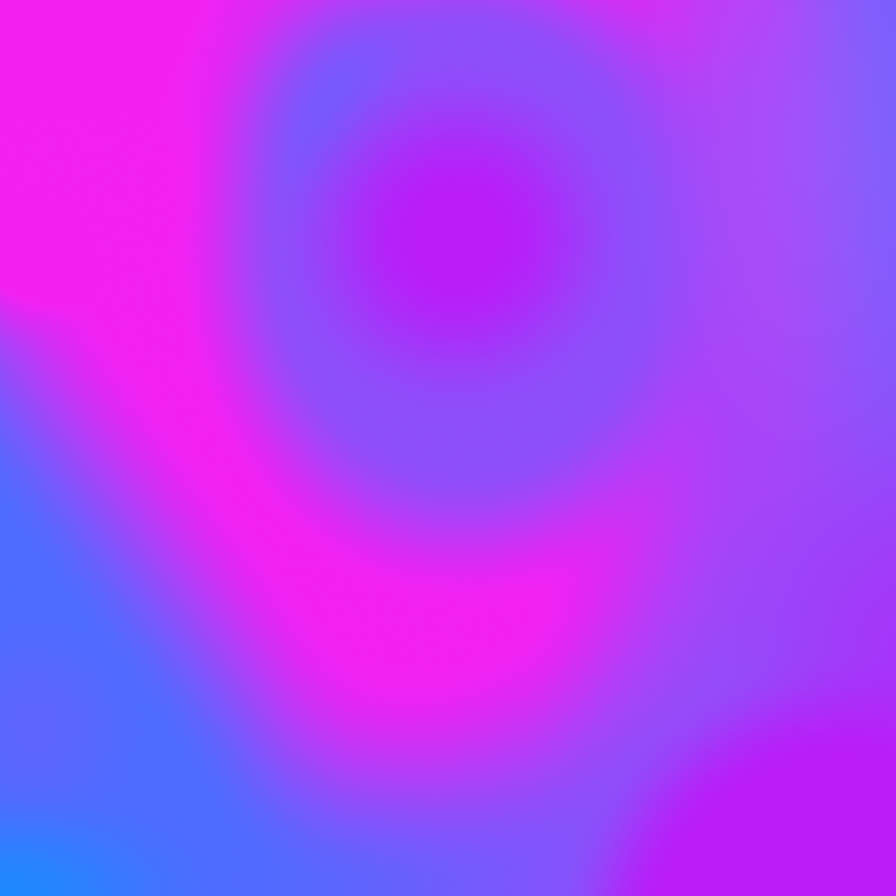
Write a Shadertoy shader that draws this background.

```glsl
// Soft gradient of pink, violet and blue: a pink bowl around a violet spot, with fine grain.

vec2 hashGradient(vec2 cell) {
    vec2 h = vec2(dot(cell, vec2(127.1, 311.7)), dot(cell, vec2(269.5, 183.3)));
    return fract(sin(h) * 43758.5) * 2.0 - 1.0;
}

float gradientNoise(vec2 p) {
    vec2 i = floor(p), f = fract(p);
    vec2 u = f * f * (3.0 - 2.0 * f);
    vec2 e = vec2(0.0, 1.0);
    float low = mix(dot(hashGradient(i), f), dot(hashGradient(i + e.yx), f - e.yx), u.x);
    float high = mix(dot(hashGradient(i + e), f - e), dot(hashGradient(i + e.yy), f - e.yy), u.x);
    return mix(low, high, u.y);
}

// Elliptical falloff: 1 at the centre, 0 at the radius
float glow(vec2 p, vec2 centre, vec2 radius) {
    return 1.0 - smoothstep(0.0, 1.0, length((p - centre) / radius));
}

float smoothMax(float a, float b, float k) {
    float h = max(k - abs(a - b), 0.0) / k;
    return max(a, b) + h * h * k * 0.25;
}

// How pink the field is: 0 is blue, 1 is pink
float pinkness(vec2 p) {
    // Pink fades towards the right arm
    float pink = 1.0 - 0.45 * smoothstep(0.58, 0.84, p.x);
    pink += 0.1 * smoothstep(0.85, 1.02, p.y) * (1.0 - smoothstep(0.8, 0.95, p.x));

    // Periwinkle egg around the spot
    float egg = length((p - vec2(0.52, 0.72)) / vec2(0.273, 0.332));
    pink = mix(0.39, pink, smoothstep(0.72, 1.2, egg));
    pink -= 0.24 * glow(p, vec2(0.32, 0.97), vec2(0.17, 0.25));

    // Cooler right edge
    pink = mix(pink, 0.46 - 0.22 * p.y, smoothstep(0.84, 1.04, p.x));

    // Outside of the bowl: two slanted sides and a rounded bottom
    float leftSide = dot(p, vec2(-0.806, -0.591)) + 0.36;
    float rightSide = dot(p, vec2(0.613, -0.79)) - 0.235;
    float outside = smoothMax(smoothMax(leftSide, rightSide, 0.08), 0.125 - p.y, 0.08);
    pink = mix(pink, 0.42 * smoothstep(0.2, 0.8, p.x), smoothstep(-0.115, 0.115, outside));

    // Local warm patches on the left
    pink += 0.25 * glow(p, vec2(0.0, 0.7), vec2(0.12, 0.1));
    pink += 0.1 * glow(p, vec2(0.04, 0.19), vec2(0.15));
    return pink;
}

void mainImage(out vec4 fragColor, in vec2 fragCoord) {
    vec2 p = fragCoord / iResolution.xy;
    float grain = gradientNoise(p * 210.0);

    vec3 blue = vec3(0.3, 0.425, 1.0);
    vec3 pink = vec3(0.95, 0.13, 0.95);
    vec3 violet = vec3(0.73, 0.11, 0.97);
    vec3 azure = vec3(0.12, 0.54, 1.0);

    vec3 color = mix(blue, pink, clamp(pinkness(p) + 0.02 * grain, 0.0, 1.0));

    // Paler tint on the upper right
    color.g += 0.05 * glow(p, vec2(0.92, 0.85), vec2(0.25, 0.5));

    // Azure lower left corner
    color = mix(color, azure, glow(p, vec2(0.0), vec2(0.26, 0.13)));

    // Violet spot, corner disc and right edge haze
    float spot = 1.0 - smoothstep(0.04, 0.21, distance(p, vec2(0.51, 0.735)));
    float disc = 1.0 - smoothstep(0.21, 0.325, length((p - vec2(0.938, -0.08)) * vec2(1.0, 0.92)));
    float haze = 0.5 * glow(p, vec2(1.03, 0.26), vec2(0.26, 0.32));
    float cover = 1.0 - (1.0 - spot) * (1.0 - disc) * (1.0 - haze);
    color = mix(color, violet, clamp(cover + 0.08 * grain * cover * (1.0 - cover), 0.0, 1.0));

    fragColor = vec4(color, 1.0);
}
```
